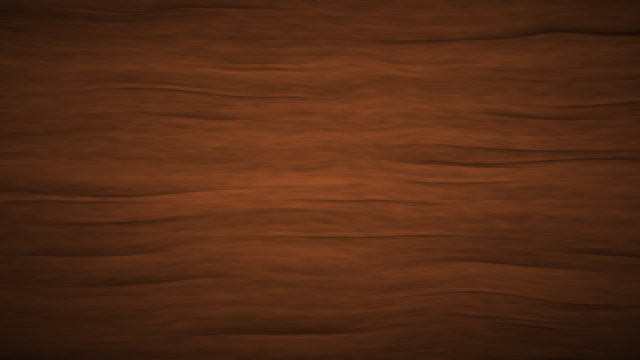
Give the GLSL for this texture, as a Shadertoy shader.

```glsl
// Dark polished walnut board with wavy horizontal grain, lit from the middle.

const vec3  WOOD_TINT    = vec3(1.0, 0.512, 0.25);
const vec2  GLOW_CENTRE  = vec2(0.51, 0.56);
const float GLOW_LEVEL   = 0.485;
const float GLOW_FALLOFF = 2.4;
const int   VEIN_COUNT   = 30;
const float VEIN_EDGE    = 0.003;
const float BAND_AMOUNT  = 0.26;
const float GRAIN_AMOUNT = 0.16;
const float FIBRE_AMOUNT = 0.13;
const float PORE_AMOUNT  = 0.10;

float hash(vec2 p) {
    vec3 q = fract(p.xyx * vec3(0.1031, 0.1030, 0.0973));
    q += dot(q, q.yzx + 33.33);
    return fract((q.x + q.y) * q.z);
}

float valueNoise(vec2 p) {
    vec2 cell = floor(p), f = fract(p);
    f = f * f * (3.0 - 2.0 * f);
    float low  = mix(hash(cell), hash(cell + vec2(1.0, 0.0)), f.x);
    float high = mix(hash(cell + vec2(0.0, 1.0)), hash(cell + 1.0), f.x);
    return mix(low, high, f.y);
}

// Distance to the nearest scattered point
float cellNoise(vec2 p) {
    vec2 cell = floor(p);
    float nearest = 2.0;
    for (int j = -1; j <= 1; j++)
    for (int i = -1; i <= 1; i++) {
        vec2 c = cell + vec2(i, j);
        vec2 point = c + vec2(hash(c), hash(c + 57.0));
        nearest = min(nearest, length(p - point));
    }
    return nearest;
}

// Height across the board, bent by layered sines and local swirls
float grainHeight(vec2 p) {
    float swirl = smoothstep(0.35, 0.9, valueNoise(p * vec2(2.0, 5.0) + 7.0));
    float bend = 0.010 * sin(3.1 * p.x + 4.0 * p.y + 0.6)
               + 0.005 * sin(7.7 * p.x - 9.0 * p.y + 2.0)
               + 0.006 * swirl * sin(19.0 * p.x + 21.0 * p.y)
               + 0.024 * (valueNoise(p * vec2(3.2, 6.0)) - 0.5);
    return p.y + bend;
}

// Scattered dark veins: crisp on one side, fading out on the other
float veinShade(float x, float height, float aspect) {
    float shade = 1.0;
    for (int i = 0; i < VEIN_COUNT; i++) {
        float id = float(i);
        float a = hash(vec2(id, 3.0)), b = hash(vec2(id, 11.0));
        float c = hash(vec2(id, 23.0)), e = hash(vec2(id, 41.0));
        float level = (id + 1.6 * a - 0.3) / float(VEIN_COUNT);
        float halfLength = mix(0.2, 0.7, c);
        float taper = smoothstep(1.0, 0.15, abs(x - b * aspect) / halfLength);
        float wave = 0.005 * sin(x * mix(4.0, 9.0, c) + 6.3 * e);
        float side = e < 0.6 ? 1.0 : -1.0;
        float d = (height - level + wave) * side;
        float width = mix(0.004, 0.024, a * e) * (0.4 + 0.6 * taper);
        float body = smoothstep(VEIN_EDGE, -VEIN_EDGE, d) * exp(min(d, 0.0) / width);
        float rim = exp(-pow((d - 0.008) / 0.005, 2.0));
        shade *= 1.0 - mix(0.22, 0.58, b * 0.4 + c * 0.6) * taper * body;
        shade *= 1.0 + 0.07 * taper * rim;
    }
    return shade;
}

void mainImage(out vec4 fragColor, in vec2 fragCoord) {
    vec2 uv = fragCoord / iResolution.xy;
    float aspect = iResolution.x / iResolution.y;
    vec2 p = vec2(uv.x * aspect, uv.y);
    float height = grainHeight(p);

    // Light pool fading towards the corners
    vec2 fromGlow = uv - GLOW_CENTRE;
    float light = GLOW_LEVEL * exp(-GLOW_FALLOFF * dot(fromGlow, fromGlow));

    // Broad bands, fine grain, short fibres and pores
    float bands = valueNoise(vec2(p.x * 1.3, height * 21.0)) - 0.5;
    float grain = valueNoise(vec2(p.x * 3.5 + 9.0, height * 75.0)) - 0.5;
    float fibre = valueNoise(vec2(p.x * 22.0 + height * 30.0, height * 150.0)) - 0.5;
    float pores = cellNoise(vec2(p.x * 18.0, height * 110.0)) - 0.45;
    float shade = 1.0 + BAND_AMOUNT * bands + GRAIN_AMOUNT * grain
                + FIBRE_AMOUNT * fibre + PORE_AMOUNT * pores;

    shade *= veinShade(p.x, height, aspect);
    fragColor = vec4(WOOD_TINT * light * shade, 1.0);
}
```
